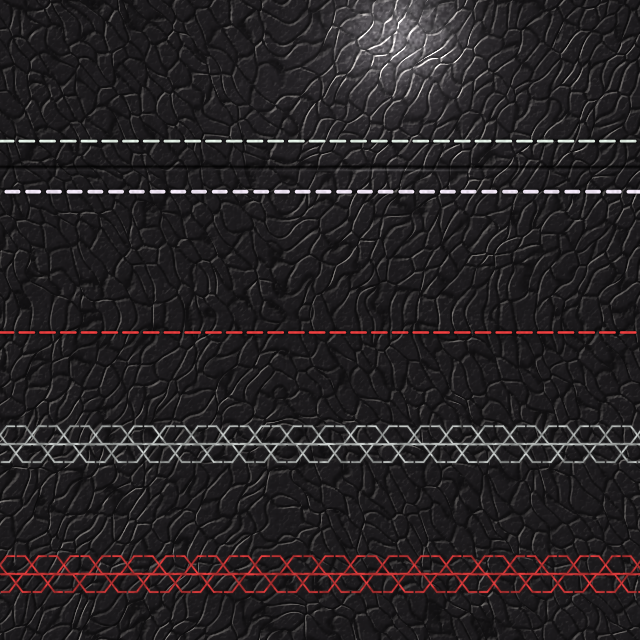
A WebGL 2 fragment shader for this texture:

```glsl
#version 300 es
precision highp float;

uniform vec2 u_resolution;
out vec4 fragColor;

// Leather
const vec2 FOLD = vec2(0.443, 0.505);
const vec2 GRAIN_DIR = vec2(0.54, 0.84);
const vec2 GRAIN_SCALE = vec2(46.0, 25.0);
const vec2 LIGHT_STEP = vec2(-0.0011, 0.0012);
const vec3 LEATHER = vec3(0.098, 0.092, 0.100);
const vec3 GLINT = vec3(0.59, 0.58, 0.55);

// Light and seam
const vec2 SPOT = vec2(0.628, 0.945);
const vec2 SPOT_SIZE = vec2(0.085, 0.075);
const float SEAM_Y = 0.740;

// Stitches
const float DASH_PERIOD = 0.0324;
const float HEX_PERIOD = 0.0498;
const vec2 HEX_CORNER = vec2(0.0145, 0.0137);
const float BAND_OFFSET = 0.0143;
const float THREAD = 0.0013;
const vec3 MINT_WHITE = vec3(0.91, 0.96, 0.92);
const vec3 LILAC_WHITE = vec3(0.96, 0.92, 0.98);
const vec3 SILVER = vec3(0.82, 0.84, 0.83);
const vec3 RED = vec3(0.94, 0.25, 0.25);

vec2 hash2(vec2 p) {
    vec3 q = fract(p.xyx * vec3(0.1031, 0.1030, 0.0973));
    q += dot(q, q.yzx + 33.33);
    return fract((q.xx + q.yz) * q.zy);
}

float noise(vec2 p) {
    vec2 i = floor(p), f = fract(p);
    f = f * f * (3.0 - 2.0 * f);
    return mix(mix(hash2(i).x, hash2(i + vec2(1, 0)).x, f.x),
               mix(hash2(i + vec2(0, 1)).x, hash2(i + 1.0).x, f.x), f.y);
}

// Gap between the two nearest cell points: zero in the creases
float creaseDistance(vec2 p) {
    vec2 cell = floor(p);
    float near = 9.0, second = 9.0;
    for (int y = -1; y <= 1; y++)
    for (int x = -1; x <= 1; x++) {
        vec2 c = cell + vec2(x, y);
        float d = length(c + 0.1 + 0.8 * hash2(c) - p);
        second = min(second, max(near, d));
        near = min(near, d);
    }
    return second - near;
}

// Elongated grain fanning out from the fold lines
float leatherHeight(vec2 p) {
    vec2 q = sqrt((p - FOLD) * (p - FOLD) + 0.0003);
    vec2 across = vec2(GRAIN_DIR.y, -GRAIN_DIR.x);
    vec2 g = vec2(dot(q, across), dot(q, GRAIN_DIR)) * GRAIN_SCALE + 40.0;
    g += 0.9 * vec2(noise(p * 28.0), noise(p * 31.0 + 17.0));
    float pebbles = smoothstep(0.0, 0.30, creaseDistance(g));
    return pebbles + 0.40 * noise(p * 150.0) + 0.28 * noise(p * 290.0);
}

float coverage(float d) {
    return clamp(0.5 - d * u_resolution.y, 0.0, 1.0);
}

float segment(vec2 p, vec2 a, vec2 b) {
    vec2 ab = b - a;
    return length(p - a - ab * clamp(dot(p - a, ab) / dot(ab, ab), 0.0, 1.0));
}

float dashDistance(vec2 p, float y, float start, float len, float radius) {
    float x = mod(p.x - start - 0.5 * len + 0.5 * DASH_PERIOD, DASH_PERIOD) - 0.5 * DASH_PERIOD;
    vec2 d = abs(vec2(x, p.y - y)) - vec2(0.5 * len - radius, 0.0);
    return length(max(d, 0.0)) - radius;
}

float hexRow(vec2 p) {
    vec2 q = abs(vec2(mod(p.x, HEX_PERIOD) - 0.5 * HEX_PERIOD, p.y));
    float flatEdge = segment(q, vec2(0.0025, HEX_CORNER.y), HEX_CORNER);
    return min(flatEdge, segment(q, HEX_CORNER, vec2(0.5 * HEX_PERIOD, 0.0)));
}

// Two staggered rows of hexagons joined by a straight thread
vec3 addBand(vec3 color, vec2 p, float y, vec3 thread) {
    vec2 q = p - vec2(0.0, y);
    float upper = hexRow(q - vec2(0.0, BAND_OFFSET));
    float lower = hexRow(q + vec2(0.5 * HEX_PERIOD, BAND_OFFSET));
    float d = min(min(upper, lower), abs(q.y));
    float twist = mix(0.60, 1.08, noise(p * vec2(150.0, 190.0)));
    color = mix(color, thread * 0.5, 0.55 * exp(-d * d / 0.0000045));
    return mix(color, thread * twist, coverage(d - THREAD) * 0.92);
}

vec3 addDashes(vec3 color, vec2 p, float d, vec3 thread) {
    color *= 1.0 - 0.6 * exp(-max(d, 0.0) * 500.0);
    return mix(color, thread * mix(0.9, 1.04, noise(p * 260.0)), coverage(d));
}

void main() {
    vec2 p = gl_FragCoord.xy / u_resolution;

    // Relief lit from the upper left
    float height = leatherHeight(p);
    float slope = height - leatherHeight(p + LIGHT_STEP);
    float patches = mix(0.35, 1.25, noise(p * 42.0 + 5.0));
    vec3 color = LEATHER * (0.55 + 0.42 * height + 0.35 * min(slope, 0.0));
    color += GLINT * max(slope - 0.03, 0.0) * patches * 0.85;

    // Broad sheen and bright spot
    vec2 sheen = (p - vec2(0.61, 0.86)) / vec2(0.24, 0.17);
    vec2 spot = (p - SPOT) / SPOT_SIZE;
    float shine = exp(-dot(spot, spot));
    color *= 1.0 + 0.45 * exp(-dot(sheen, sheen)) + 0.9 * shine;
    color += shine * (0.10 + 0.22 * noise(p * 240.0) + 0.25 * max(slope, 0.0));

    // Seam with a lit lower lip
    float seam = p.y - SEAM_Y + 0.001 * noise(vec2(p.x * 30.0, 2.0));
    color *= 1.0 - 0.75 * exp(-seam * seam / 0.000006);
    float lip = exp(-pow((seam + 0.0055) / 0.0017, 2.0));
    color += lip * (0.03 + 0.14 * exp(-pow((p.x - 0.62) / 0.09, 2.0)));

    // Running stitches
    color = addDashes(color, p, dashDistance(p, 0.7795, -0.0036, 0.0262, 0.0022), MINT_WHITE);
    color = addDashes(color, p, dashDistance(p, 0.7005, 0.0070, 0.0248, 0.0030), LILAC_WHITE);
    color = addDashes(color, p, dashDistance(p, 0.4805, -0.0036, 0.0262, 0.0020), RED);

    // Ornamental bands
    color = addBand(color, p, 0.306, SILVER);
    color = addBand(color, p, 0.103, RED);

    fragColor = vec4(color, 1.0);
}
```
